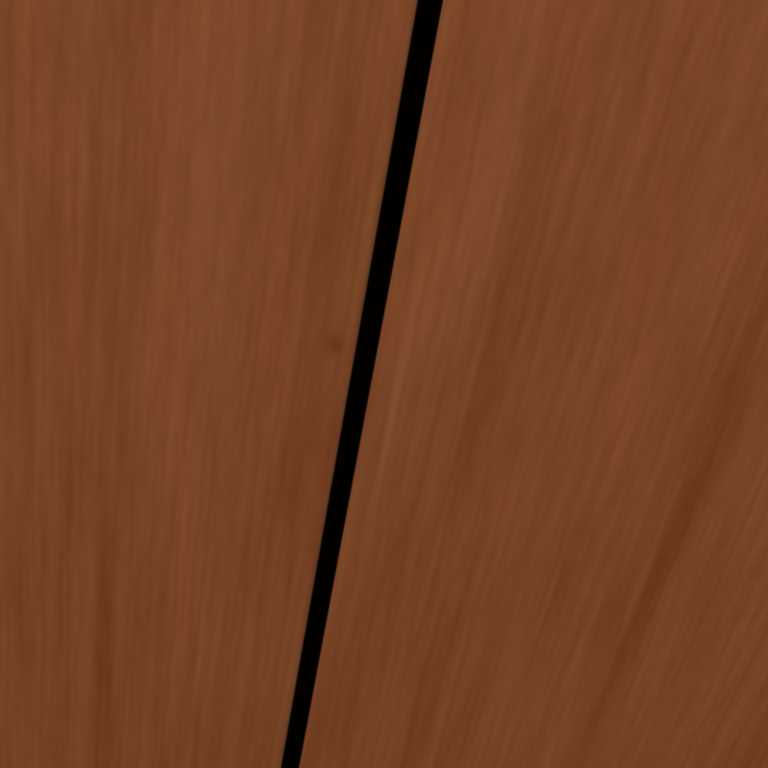
Write a WebGL 2 fragment shader that draws this texture.

```glsl
#version 300 es
precision highp float;
// Two brown wooden boards with fanning grain, split by a slanted black gap.
uniform vec2 u_resolution;
out vec4 fragColor;

const vec3 WOOD_LIGHT = vec3(0.500, 0.293, 0.168);
const vec3 WOOD_DARK = vec3(0.395, 0.198, 0.090);
const vec3 WOOD_ROSE = vec3(0.465, 0.265, 0.172);
const vec3 GAP_BLACK = vec3(0.006, 0.002, 0.001);
const vec3 BEVEL = vec3(0.26, 0.16, 0.10);

const float GAP_BASE = 0.3776;
const float GAP_SLOPE = 0.183;
const float FAN = 0.56;

vec2 hash2(vec2 p) {
    vec3 q = fract(p.xyx * vec3(0.1031, 0.1030, 0.0973));
    q += dot(q, q.yzx + 33.33);
    return fract((q.xx + q.yz) * q.zy);
}

// Distance to the nearest scattered cell point, centred near zero.
float cellular(vec2 p) {
    vec2 cell = floor(p);
    float nearest = 2.0;
    for (int j = -1; j <= 1; j++) {
        for (int i = -1; i <= 1; i++) {
            vec2 id = cell + vec2(i, j);
            nearest = min(nearest, length(id + hash2(id) - p));
        }
    }
    return nearest - 0.5;
}

// Layered sines: fine across the board, slowly changing along it.
float grain(float across, float along, float seed) {
    float sum = 0.0;
    float freq = 34.0;
    for (int i = 0; i < 10; i++) {
        vec2 h = hash2(vec2(float(i) + 3.0, seed));
        float drift = 0.8 * sin(along * (3.0 + 6.0 * h.x) + 6.3 * h.y + across * 9.0);
        float fade = 0.5 + 0.5 * sin(along * (4.0 + 7.0 * h.y) + across * freq * 0.31);
        sum += fade * sin(across * freq + 6.3 * h.x + drift);
        freq *= 1.38;
    }
    return 0.16 * sum;
}

// Soft streak along one grain line, strongest at one height.
float streak(vec2 g, float across, float width, float height, float reach) {
    vec2 q = (g - vec2(across, height)) / vec2(width, reach);
    return exp(-dot(q, q));
}

vec3 wood(vec2 uv, vec2 g, float seed) {
    float waves = grain(g.x, g.y, seed);
    float flecks = cellular(g * vec2(150.0, 14.0) + seed * 7.0);
    float fibres = cellular(g * vec2(62.0, 4.5) + seed * 11.0);
    float mottle = cellular(g * vec2(19.0, 3.2) + seed * 3.0);
    float pores = cellular(uv * vec2(75.0, 55.0));

    float dark = 0.24 + 0.24 * (1.0 - uv.y);
    dark += 0.26 * waves + 0.24 * flecks + 0.30 * fibres + 0.20 * mottle + 0.10 * pores;

    // Broad streaks of the left board.
    dark += 0.34 * streak(g, -0.250, 0.016, 0.12, 0.25);
    dark += 0.20 * streak(g, -0.300, 0.012, 0.22, 0.22);
    dark += 0.22 * streak(g, -0.052, 0.022, 0.42, 0.30);
    dark += 0.28 * streak(g, -0.060, 0.012, 0.90, 0.18);
    dark -= 0.16 * streak(g, -0.160, 0.050, 0.75, 0.40);

    // Broad streaks of the right board.
    dark += 0.45 * streak(g, 0.385, 0.016, 0.35, 0.26);
    dark += 0.26 * streak(g, 0.350, 0.010, 0.25, 0.22);
    dark += 0.32 * streak(g, 0.127, 0.012, 0.60, 0.36);
    dark += 0.26 * streak(g, 0.150, 0.030, 0.08, 0.18);
    dark += 0.30 * streak(g, 0.025, 0.014, 0.08, 0.18);
    dark -= 0.50 * streak(g, 0.039, 0.005, 0.50, 0.14);
    dark -= 0.22 * streak(g, 0.070, 0.030, 0.80, 0.35);

    vec3 col = mix(WOOD_LIGHT, WOOD_DARK, clamp(dark, -0.15, 1.15));
    float rose = 0.5 + 0.5 * sin(g.x * 47.0 + 2.0 * sin(g.y * 5.0 + g.x * 13.0) + seed);
    return mix(col, WOOD_ROSE, 0.16 * rose);
}

void main() {
    vec2 uv = gl_FragCoord.xy / u_resolution;
    float px = 1.0 / u_resolution.x;

    // Grain lines fan out from the direction of the gap.
    float offset = uv.x - GAP_BASE - GAP_SLOPE * uv.y;
    vec2 g = vec2(offset / (1.0 + FAN * uv.y), uv.y);
    vec3 col = wood(uv, g, offset < 0.0 ? 1.0 : 5.0);

    // Small knot beside the gap.
    vec2 knot = (uv - vec2(0.436, 0.551)) / vec2(0.009, 0.013);
    col = mix(col, WOOD_DARK * 0.85, 0.55 * exp(-dot(knot, knot)));

    // Gap widens upward, with a worn bevel on its left lip.
    float halfWidth = 0.0115 + 0.0047 * uv.y;
    float edge = abs(offset) - halfWidth;
    float lip = exp(-max(edge, 0.0) / 0.0030) * step(offset, 0.0);
    col = mix(col, BEVEL, 0.75 * lip);
    float soft = 0.5 * px + 0.0012;
    col = mix(GAP_BLACK, col, smoothstep(-soft, soft, edge));

    fragColor = vec4(col, 1.0);
}
```
